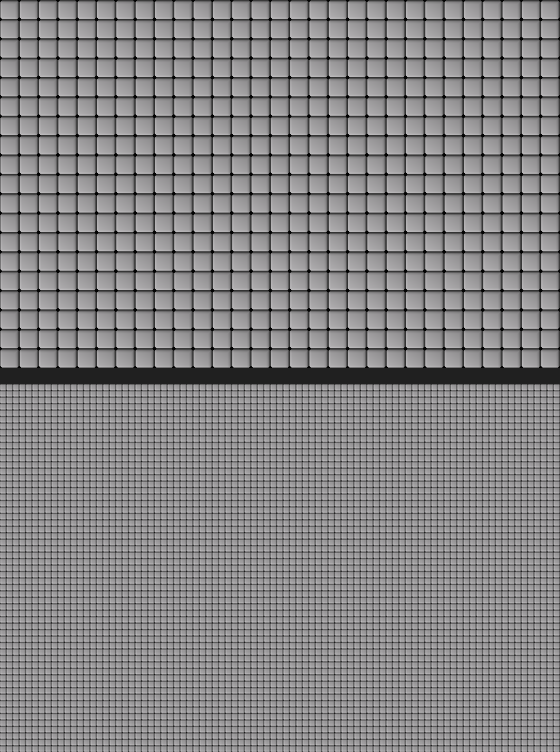
Top: one tile. Bottom: repeated 3 by 3.
Give the GLSL for this pattern, as a Shadertoy shader.

```glsl
// Grid of bevelled grey square tiles with dark grooves and a black stud at every crossing.

const vec2  TILES       = vec2(29.0, 19.0);        // whole repeats across and down
const float BODY_DARK   = 0.53;                    // face brightness at the upper right
const float BODY_LIGHT  = 0.70;                    // face brightness at the lower left
const float LEAN        = 0.42;                    // sideways share of the face gradient
const float GROOVE      = 0.20;                    // darkest value of the joint
const float LIT_RAMP    = 0.05;                    // groove to face, lit left and bottom sides
const float SHADE_RAMP  = 0.12;                    // groove to face, shaded right and top sides
const float RIM_LIGHT   = 0.07;                    // extra light along the lit sides
const float RIM_WIDTH   = 0.16;
const float SOFT_SHADE  = 0.12;                    // broad shadow along the shaded sides
const float SOFT_WIDTH  = 0.25;
const float STUD_RADIUS = 0.105;
const float STUD_VALUE  = 0.01;
const float TILE_VARY   = 0.008;                   // brightness spread between tiles
const vec3  TINT        = vec3(1.0, 0.99, 1.0);

float hash(vec2 p) {
    return fract(sin(dot(p, vec2(127.1, 311.7))) * 43758.5453);
}

// Face of one tile: diagonal gradient, lit rim, broad shadow
vec3 tileFace(vec2 p, vec2 id) {
    float value = mix(BODY_LIGHT, BODY_DARK, mix(p.y, p.x, LEAN));
    vec2 rim = 1.0 - smoothstep(0.0, RIM_WIDTH, p);
    vec2 shade = 1.0 - smoothstep(0.0, SOFT_WIDTH, 1.0 - p);
    value += RIM_LIGHT * max(rim.x, rim.y);
    value -= SOFT_SHADE * max(shade.x, shade.y);
    value += TILE_VARY * (hash(id) - 0.5);
    return value * TINT;
}

// 0 in the joint, 1 on the face; lit sides rise steeply, shaded sides softly
float grooveMask(vec2 p, float pixel) {
    vec2 lit = smoothstep(0.0, max(LIT_RAMP, pixel), p);
    vec2 shaded = smoothstep(0.0, max(SHADE_RAMP, pixel), 1.0 - p);
    return lit.x * lit.y * shaded.x * shaded.y;
}

// Rounded diamond centred on the nearest crossing
float studMask(vec2 p, float pixel) {
    vec2 q = abs(p - round(p));
    float dist = mix(length(q), q.x + q.y, 0.5) - STUD_RADIUS;
    return 1.0 - smoothstep(-0.5 * pixel, 0.5 * pixel, dist);
}

void mainImage(out vec4 fragColor, in vec2 fragCoord) {
    vec2 grid = fragCoord / iResolution.xy * TILES;
    vec2 p = fract(grid);
    vec2 id = mod(floor(grid), TILES);
    float pixel = TILES.y / iResolution.y;

    vec3 color = mix(vec3(GROOVE), tileFace(p, id), grooveMask(p, pixel));
    color = mix(color, vec3(STUD_VALUE), studMask(p, pixel));
    fragColor = vec4(color, 1.0);
}
```
